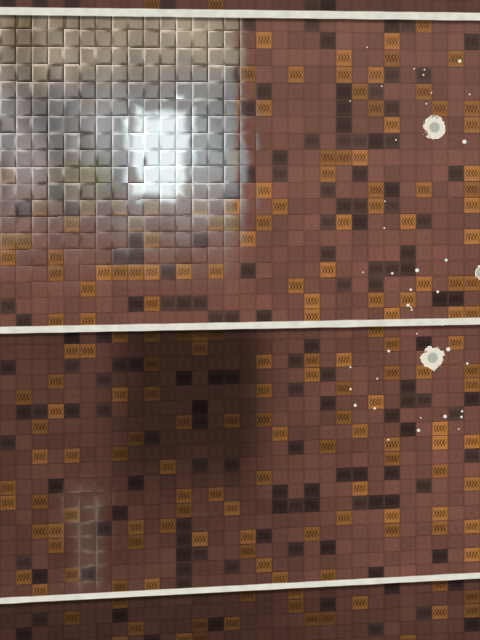
A WebGL 2 fragment shader for this texture:

```glsl
#version 300 es
precision highp float;
// Glossy brown mosaic wall panels with pale seams, a window reflection, plugs and paint specks.
uniform vec2 u_resolution;
out vec4 fragColor;

vec2 hash2(vec2 p) {
  vec3 q = fract(p.xyx * vec3(0.1031, 0.103, 0.0973));
  q += dot(q, q.yzx + 33.33);
  return fract((q.xx + q.yz) * q.zy);
}

float cornerSlope(vec2 i, vec2 f, vec2 o) {
  return dot(hash2(i + o + 57.0) * 2.0 - 1.0, f - o);
}

float gradientNoise(vec2 p) {
  vec2 i = floor(p), f = fract(p), u = f * f * (3.0 - 2.0 * f);
  return mix(mix(cornerSlope(i, f, vec2(0, 0)), cornerSlope(i, f, vec2(1, 0)), u.x),
             mix(cornerSlope(i, f, vec2(0, 1)), cornerSlope(i, f, vec2(1, 1)), u.x), u.y);
}

float softBox(vec2 p, vec2 halfSize, float blur) {
  vec2 d = abs(p) - halfSize;
  return smoothstep(blur, -blur, max(d.x, d.y));
}

// Small square: plain, ochre or dark, with a woven mark on the coloured ones.
vec3 mosaic(vec2 id, vec2 f, float aa) {
  vec2 h = hash2(id + 11.0);
  vec3 plain = vec3(0.415, 0.275, 0.232) * (0.93 + 0.14 * h.y);
  float edge = max(abs(f.x), abs(f.y));
  vec3 col = plain * (1.0 + 0.05 * smoothstep(0.08, 0.0, abs(edge - 0.27)));
  float ochre = step(h.x, 0.16), dark = step(0.87, h.x);
  col = mix(col, vec3(0.59, 0.39, 0.21) * (0.82 + 0.25 * h.y), ochre);
  col = mix(col, vec3(0.25, 0.185, 0.165) * (0.85 + 0.4 * h.y), dark);
  float strokes = 0.5 + 0.5 * sin(f.x * 33.0 + 2.0 * sin(f.y * 14.0 + h.y * 40.0));
  strokes *= softBox(f, vec2(0.38, 0.22), 0.09);
  col *= 1.0 - strokes * (0.42 * ochre + 0.3 * dark);
  return mix(col, plain * 0.84, 0.75 * smoothstep(0.46 - aa * 0.5, 0.5, edge));
}

void main() {
  vec2 uv = gl_FragCoord.xy / u_resolution;
  vec2 p = uv * vec2(0.75, 1.0);
  float px = 1.0 / u_resolution.y;

  // Three tilted seams split the wall; rows shrink towards the bottom.
  float top = 0.983 - 0.012 * p.x, mid = 0.484 + 0.019 * p.x, low = 0.061 + 0.053 * p.x;
  float t = (top - p.y) / (top - mid), row;
  if (p.y > top) row = t * 19.0;
  else if (p.y > mid) row = 19.0 * t * (0.94 + 0.06 * t);
  else if (p.y > low) row = 20.0 + 18.0 * (mid - p.y) / (mid - low);
  else row = 40.0 + (low - p.y) * 46.0;
  vec2 grid = vec2(p.x * 40.0, row), id = floor(grid), f = fract(grid) - 0.5;
  vec3 col = mosaic(id, f, 40.0 * px);

  // Broad light and shadow.
  float upper = step(mid, p.y);
  float shade = mix(0.82 + 0.26 * smoothstep(0.3, 0.7, p.x), 1.09, upper);
  shade *= 1.0 - 0.38 * (1.0 - upper) * smoothstep(0.14, 0.23, p.x)
         * smoothstep(0.44, 0.37, p.x) * smoothstep(0.13, 0.35, p.y);
  shade *= 1.0 - 0.25 * smoothstep(low + 0.01, low - 0.01, p.y);
  shade *= 1.0 - 0.25 * smoothstep(top - 0.005, top + 0.005, p.y);
  col *= shade * (1.0 + 0.1 * gradientNoise(p * 9.0) + 0.06 * gradientNoise(p * 180.0));
  col = mix(col, vec3(0.51, 0.41, 0.38), 0.16 * upper * smoothstep(0.5, 0.85, p.y));

  // Pillowed glaze bends the reflection inside every square.
  vec2 tilt = hash2(id + 83.0) - 0.5;
  vec2 bend = f * vec2(1.0, -1.0);
  float ripple = gradientNoise(p * 55.0);
  vec2 m = p + tilt * 0.022 + bend * 0.02 + ripple * 0.012;
  float panel = upper * step(p.y, top);
  float haze = smoothstep(0.392, 0.362, m.x) * smoothstep(0.53, 0.8, m.y);
  vec3 room = mix(vec3(0.55, 0.55, 0.55), vec3(0.62, 0.575, 0.49), smoothstep(0.82, 0.93, m.y));
  room = mix(room, vec3(0.50, 0.55, 0.43), 0.7 * softBox(m - vec2(0.13, 0.72), vec2(0.04, 0.035), 0.025));
  room *= 0.93 + 0.5 * gradientNoise(m * vec2(16.0, 9.0));
  col = mix(col, room, panel * haze * 0.82);
  float glow = exp(-dot((m - vec2(0.265, 0.765)) * vec2(8.0, 9.0), (m - vec2(0.265, 0.765)) * vec2(8.0, 9.0)));
  col = mix(col, vec3(0.70, 0.74, 0.75), panel * glow * 0.7 * smoothstep(0.4, 0.37, m.x));
  float window = softBox(m - vec2(0.25, 0.765), vec2(0.043, 0.068), 0.012);
  col = mix(col, vec3(0.93, 0.97, 0.97), panel * window * 0.93);

  // Uneven rims: bright on one side of a square, dark on the other.
  vec2 w = f + 0.12 * vec2(ripple, gradientNoise(p * 48.0 + 9.0));
  float rim = smoothstep(0.31, 0.47, max(abs(w.x), abs(w.y)));
  float side = dot(w, vec2(-0.8, -0.7)) + tilt.x + ripple;
  float gloss = panel * smoothstep(0.41, 0.35, p.x) * smoothstep(0.5, 0.78, p.y);
  col += gloss * rim * clamp(side, -0.5, 0.6) * 0.38;
  float streak = softBox(m - vec2(0.135, 0.155), vec2(0.018, 0.07), 0.03);
  col = mix(col, vec3(0.60, 0.57, 0.53), streak * (0.2 + 0.35 * rim) * (1.0 - upper));

  // Pale seams, each with a thin shadow underneath.
  for (int i = 0; i < 3; i++) {
    float y = i == 0 ? top : i == 1 ? mid : low;
    float halfWidth = 0.0063 - 0.0007 * float(i) + 0.0008 * gradientNoise(vec2(p.x * 25.0, i));
    float d = p.y - y;
    col *= 1.0 - 0.4 * smoothstep(0.006, 0.0, abs(d + halfWidth + 0.002));
    vec3 seam = vec3(0.89, 0.88, 0.83) * (0.98 + 0.08 * gradientNoise(p * 70.0));
    col = mix(col, seam, smoothstep(px, -px, abs(d) - halfWidth));
  }

  // Ragged filler plugs with a grey middle.
  for (int i = 0; i < 3; i++) {
    vec2 c = i == 0 ? vec2(0.679, 0.801) : i == 1 ? vec2(0.676, 0.441) : vec2(0.752, 0.574);
    vec2 q = p - c;
    float r = length(q) + 0.007 * gradientNoise(p * 110.0) + 0.004 * gradientNoise(p * 230.0);
    float size = i == 2 ? 0.011 : 0.0175;
    vec3 plug = mix(vec3(0.69, 0.70, 0.66), vec3(0.90, 0.87, 0.80), smoothstep(0.006, 0.010, length(q)));
    col = mix(col, plug, smoothstep(px, -px, r - size));
  }

  // Splashed paint specks down the right side.
  for (int i = 0; i < 42; i++) {
    vec2 h = hash2(vec2(i, 7)), k = hash2(vec2(i, 31));
    vec2 c = vec2(0.545 + 0.19 * h.x, 0.28 + 0.65 * h.y);
    float size = 0.0011 + 0.0024 * k.x * k.x * k.x;
    col = mix(col, vec3(0.91, 0.92, 0.90), smoothstep(px, -px, length(p - c) - size));
  }
  fragColor = vec4(clamp(col, 0.0, 1.0), 1.0);
}
```
